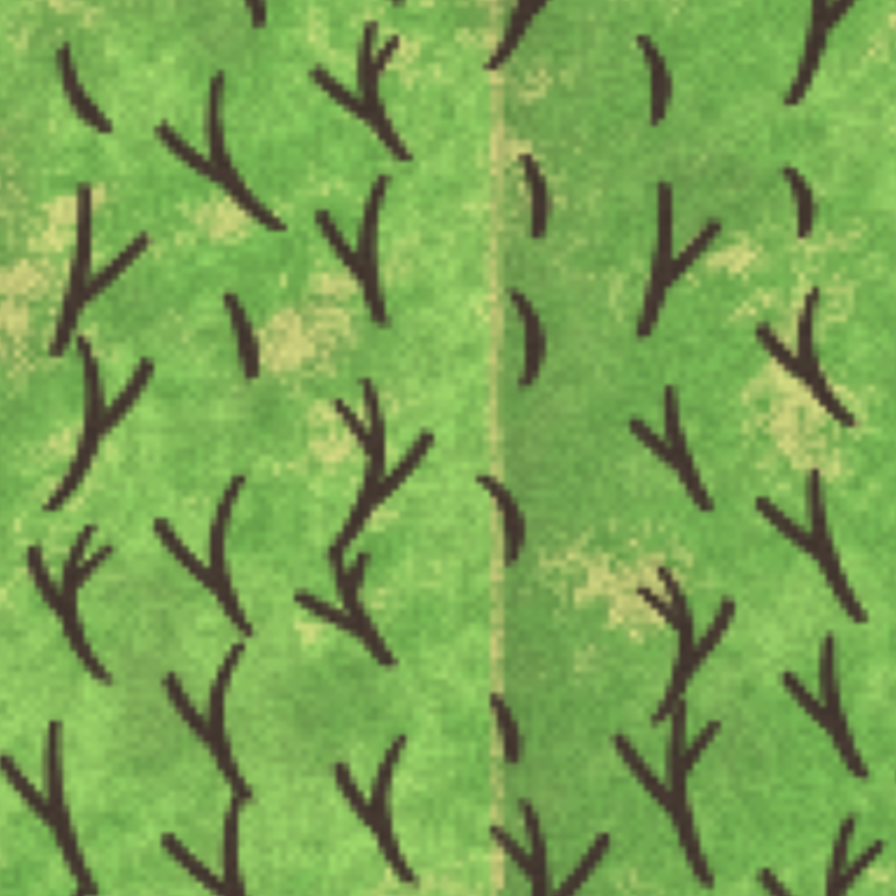
This pattern is drawn by a Shadertoy shader. Its source:

```glsl
// Grassy ground with scattered dark forked twigs and a pale vertical seam.
// Layered noise paints the turf; jittered cells hold bent, tapered twigs.
// The scene is evaluated on coarse grains and blended softly between them.

#define GRAINS 128.0             // grains across the canvas
#define TWIG_CELLS vec2(6.0, 5.0) // twig columns and rows
#define TWIG_RADIUS 0.0112       // half width of a stem
#define TWIG_MIN 0.062           // shortest forked half length
#define TWIG_MAX 0.108           // longest forked half length
#define SINGLE_SHARE 0.23        // share of unforked twigs
#define SEAM_X 0.553             // position of the seam
#define SEAM_WIDTH 0.010         // half width of the seam
#define SHADE 0.85               // darkness beside the seam
#define GRAIN_CONTRAST 0.15      // strength of the fine grain
#define SEED 7.0                 // changes the layout

const vec3 LEAF  = vec3(0.45, 0.70, 0.32);
const vec3 LIME  = vec3(0.56, 0.77, 0.38);
const vec3 MOSS  = vec3(0.37, 0.51, 0.27);
const vec3 STRAW = vec3(0.81, 0.79, 0.49);
const vec3 BARK  = vec3(0.26, 0.215, 0.185);

float hash(vec2 p) {
    vec3 q = fract(vec3(p.xyx) * 0.1031 + SEED * 0.0137);
    q += dot(q, q.yzx + 33.33);
    return fract((q.x + q.y) * q.z);
}

float noise(vec2 p) {
    vec2 i = floor(p), f = fract(p);
    f = f * f * (3.0 - 2.0 * f);
    return mix(mix(hash(i), hash(i + vec2(1, 0)), f.x),
               mix(hash(i + vec2(0, 1)), hash(i + vec2(1, 1)), f.x), f.y);
}

float fbm(vec2 p) {
    float sum = 0.0, amp = 0.53;
    for (int i = 0; i < 4; i++) {
        sum += amp * noise(p);
        p = p * 2.03 + 17.3;
        amp *= 0.5;
    }
    return sum;
}

mat2 rotation(float a) {
    return mat2(cos(a), -sin(a), sin(a), cos(a));
}

// Distance to a segment whose radius shrinks from ra to rb
float taper(vec2 p, vec2 a, vec2 b, float ra, float rb) {
    vec2 ab = b - a;
    float t = clamp(dot(p - a, ab) / dot(ab, ab), 0.0, 1.0);
    return length(p - a - ab * t) - mix(ra, rb, t);
}

// One twig: a bent stem with up to two side branches
float twig(vec2 p, vec2 id) {
    float kind = hash(id + 11.0), size = hash(id + 23.0);
    float side = hash(id + 37.0) < 0.5 ? -1.0 : 1.0;
    bool single = kind < SINGLE_SHARE;
    float h = single ? mix(0.032, 0.052, size) : mix(TWIG_MIN, TWIG_MAX, size);
    float lean = single ? 0.35 : side * 0.22;
    p = rotation(lean + 0.5 * (hash(id + 41.0) - 0.5)) * p;
    p.x -= side * (0.1 + 0.3 * hash(id + 53.0)) * (p.y * p.y / h - 0.4 * h);

    float r = TWIG_RADIUS, tip = r * 0.62;
    vec2 fork = vec2(0.0, -h * mix(0.55, 0.1, hash(id + 61.0)));
    float d = min(taper(p, fork, vec2(0, -h), r, r * 0.75),
                  taper(p, fork, vec2(0, h), r, tip));
    if (!single) {
        vec2 reach = vec2(-side * mix(0.6, 0.85, hash(id + 71.0)), 0.95) * h;
        d = min(d, taper(p, fork, fork + reach, r * 0.9, tip));
        if (kind > 0.72) {
            vec2 knot = vec2(0.0, h * 0.2);
            d = min(d, taper(p, knot, knot + vec2(side * 0.42, 0.5) * h, r * 0.9, tip));
        }
    }
    return d;
}

float twigField(vec2 uv) {
    float d = 1.0, column = floor(uv.x * TWIG_CELLS.x);
    for (int i = -1; i <= 1; i++) {
        float x = column + float(i);
        float stagger = 0.5 * mod(x, 2.0);
        float row = floor(uv.y * TWIG_CELLS.y - stagger);
        for (int j = -1; j <= 1; j++) {
            vec2 id = vec2(x, row + float(j));
            vec2 jitter = 0.28 * (vec2(hash(id + 83.0), hash(id + 97.0)) - 0.5);
            vec2 center = (id + 0.5 + jitter + vec2(0, stagger)) / TWIG_CELLS;
            d = min(d, twig(uv - center, id + 100.0));
        }
    }
    return d;
}

vec3 turf(vec2 uv) {
    float grain = hash(floor(uv * GRAINS) + 300.0) - 0.5;
    float clump = noise(uv * 48.0 + 60.0) - 0.5;
    vec2 brushed = rotation(0.5) * uv * vec2(1.0, 1.0);
    float streak = fbm(brushed * vec2(9.0, 22.0) + 40.0);
    float broad = fbm(uv * 4.0 + 9.0);

    // Green tones, darker to the right of the seam
    vec3 col = mix(LEAF, LIME, smoothstep(0.3, 0.7, 0.5 * (broad + streak) + 0.25 * clump));
    float beside = uv.x - SEAM_X;
    float shade = smoothstep(-0.005, 0.015, beside) * exp(-max(beside, 0.0) * 6.5);
    shade = shade * SHADE + 0.55 * smoothstep(0.52, 0.75, fbm(uv * 5.0 + 70.0));
    col = mix(col, MOSS, clamp(shade * (0.75 + 0.6 * clump), 0.0, 0.9));

    // Dry patches broken up by the grain
    float dry = fbm(uv * 5.5 + 130.0) + 0.45 * (streak - 0.5) + 0.2 * clump + 0.16 * grain;
    col = mix(col, STRAW, 0.8 * smoothstep(0.54, 0.82, dry));

    // Ragged pale seam
    float wobble = 0.009 * (noise(vec2(uv.y * 14.0, 5.0)) - 0.5);
    float seam = 1.0 - smoothstep(0.35, 1.1, abs(beside + wobble) / SEAM_WIDTH);
    col = mix(col, STRAW * 0.94, seam * clamp(0.62 + 0.7 * clump + 0.5 * grain, 0.0, 1.0));
    return col * (1.0 + GRAIN_CONTRAST * (grain + 0.7 * clump));
}

vec3 scene(vec2 grainId) {
    vec2 uv = (grainId + 0.5) / GRAINS;
    float cover = 1.0 - smoothstep(-0.55, 0.55, twigField(uv) * GRAINS);
    vec3 bark = BARK * (0.94 + 0.14 * hash(grainId + 500.0));
    return mix(turf(uv), bark, cover);
}

void mainImage(out vec4 fragColor, in vec2 fragCoord) {
    vec2 g = fragCoord / iResolution.y * GRAINS - 0.5;
    vec2 id = floor(g), f = smoothstep(0.0, 1.0, fract(g));
    vec3 low = mix(scene(id), scene(id + vec2(1, 0)), f.x);
    vec3 high = mix(scene(id + vec2(0, 1)), scene(id + vec2(1, 1)), f.x);
    fragColor = vec4(mix(low, high, f.y), 1.0);
}
```
